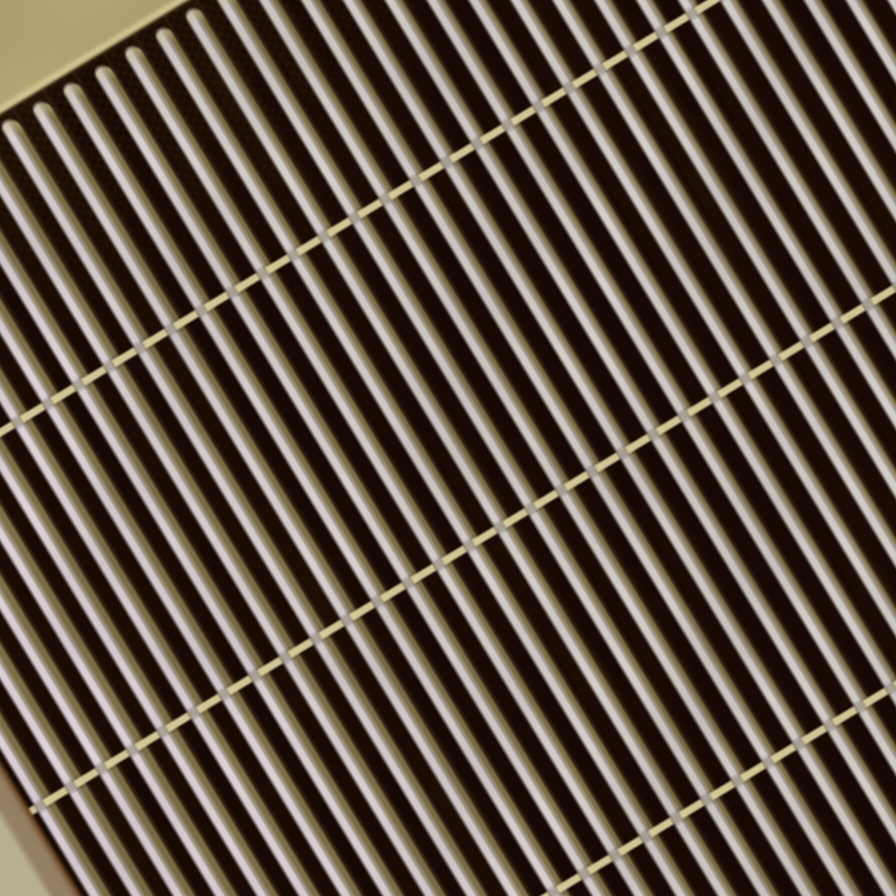
Reproduce this texture procedurally as a Shadertoy shader.

```glsl
// Slanted metal louver: rounded parallel slats over dark gaps, tied by thin cross rods in a pale frame.
#define TILT 0.5445        // rotation of the grille, radians
#define PITCH 0.04         // distance between slats
#define SLAT_PHASE 0.33    // offset of the slat highlights, in pitches
#define ROD_PITCH 0.3795   // distance between cross rods
#define ROD_START 0.413    // position of the first rod
#define ROD_HALF 0.0043    // half the rod thickness
#define TOP_EDGE 0.109     // upper end of the grille
#define SIDE_EDGE -0.44    // left end of the grille

const vec3 GAP    = vec3(0.085, 0.030, 0.008);
const vec3 BROWN  = vec3(0.24, 0.15, 0.07);
const vec3 OLIVE  = vec3(0.48, 0.42, 0.27);
const vec3 TAUPE  = vec3(0.61, 0.57, 0.51);
const vec3 SILVER = vec3(0.80, 0.78, 0.76);
const vec3 CREAM  = vec3(0.86, 0.81, 0.62);
const vec3 KHAKI  = vec3(0.67, 0.62, 0.42);

float hash(float n) { return fract(sin(n * 91.345) * 4375.85); }

// Layered sines, roughly -1 to 1
float waves(vec2 p) {
    return 0.5 * sin(p.x * 23.0 + 2.0 * sin(p.y * 17.0))
         + 0.3 * sin(p.y * 41.0 + p.x * 31.0)
         + 0.2 * sin(p.x * 67.0 - p.y * 83.0);
}

// Gap floor: nearly black, faintly lit toward the upper left, with a fine mesh
vec3 gapColor(vec2 g, float id) {
    float glow = 1.0 - smoothstep(0.1, 0.55, g.y + 0.35 * abs(g.x - 0.1));
    float mesh = 0.5 + 0.5 * sin(g.y * 520.0) * sin(g.x * 470.0);
    float lit = 0.14 * hash(id) + 0.1 * waves(g * 0.6 + id) + 0.35 * glow * mesh;
    return mix(GAP, vec3(0.20, 0.14, 0.05), clamp(lit, 0.0, 1.0));
}

// Slat cross-section: silver ridge falling to taupe, then an olive flank
vec3 slatColor(float t, vec2 g) {
    vec3 ridge = mix(SILVER, vec3(0.84, 0.80, 0.82), smoothstep(0.3, -0.4, g.x));
    vec3 c = mix(ridge, TAUPE, smoothstep(0.03, 0.13, t));
    c = mix(c, OLIVE, smoothstep(0.11, 0.24, t));
    return c * (1.0 + 0.04 * waves(g * 0.7));
}

void mainImage(out vec4 fragColor, in vec2 fragCoord) {
    vec2 p = fragCoord / iResolution.y;
    float px = 1.0 / iResolution.y;
    vec2 q = vec2(p.x, 1.0 - p.y);
    float cs = cos(TILT), sn = sin(TILT);
    vec2 g = vec2(cs * q.x - sn * q.y, sn * q.x + cs * q.y);  // x across slats, y along

    // Slats: signed position from the highlight, in pitches
    float s = g.x / PITCH - SLAT_PHASE + 0.5;
    float id = floor(s);
    float t = fract(s) - 0.5;
    float reach = mix(0.40, 0.28, smoothstep(-0.4, 0.65, g.x)) + 0.02 * (hash(id + 7.0) - 0.5);
    float slat = smoothstep(-0.22, -0.07, t) * (1.0 - smoothstep(reach - 0.08, reach + 0.06, t));

    // Rounded, pale slat tips below the top edge
    float tip = TOP_EDGE + 0.010 + 0.10 * (t - 0.06) * (t - 0.06) + 0.003 * hash(id + 3.0);
    slat *= smoothstep(tip - 0.004, tip + 0.004, g.y);
    vec3 metal = slatColor(t, g);
    metal = mix(metal, CREAM * 0.9, 0.45 * (1.0 - smoothstep(0.004, 0.02, g.y - tip)));

    vec3 col = mix(gapColor(g, id), metal, slat);
    float rim = exp(-pow((t - reach - 0.04) / 0.05, 2.0));
    col = mix(col, BROWN, 0.4 * rim);

    // Cross rods: bright between slats, dimmed where a ridge passes over
    float rodIndex = max(0.0, floor((g.y - ROD_START) / ROD_PITCH + 0.5));
    float rodDist = abs(g.y - ROD_START - rodIndex * ROD_PITCH);
    float soft = max(0.0022, px);
    float rod = 1.0 - smoothstep(ROD_HALF - soft, ROD_HALF + soft, rodDist);
    float shade = 1.0 - smoothstep(ROD_HALF, ROD_HALF * 2.2, rodDist);
    float ridge = smoothstep(-0.22, -0.10, t) * (1.0 - smoothstep(0.06, 0.18, t));
    col *= 1.0 - 0.16 * shade;
    col = mix(col, mix(CREAM, TAUPE, 0.85 * ridge), rod * mix(0.95, 0.6, ridge));

    // Left frame: tan strip, then a pale outer panel
    float blur = max(0.003, px);
    float outside = SIDE_EDGE - g.x;
    vec3 side = mix(TAUPE * vec3(0.95, 0.88, 0.75), BROWN * 1.6, exp(-pow(outside / 0.006, 2.0)));
    side = mix(side, vec3(0.72, 0.69, 0.55), smoothstep(0.024, 0.036, outside));
    col = mix(col, side, smoothstep(-blur, blur, outside));

    // Top frame: khaki panel with a cream lip and a brown seam
    float above = TOP_EDGE - g.y;
    vec3 top = KHAKI + 0.03 * waves(g * 0.4) - 0.5 * (g.x - 0.02) * vec3(0.12, 0.12, 0.1);
    top = mix(top, CREAM, 0.7 * exp(-pow((above - 0.005) / 0.004, 2.0)));
    col = mix(col, BROWN, 0.6 * exp(-pow(above / 0.004, 2.0)));
    col = mix(col, top, smoothstep(-blur, blur, above));

    fragColor = vec4(clamp(col, 0.0, 1.0), 1.0);
}
```
